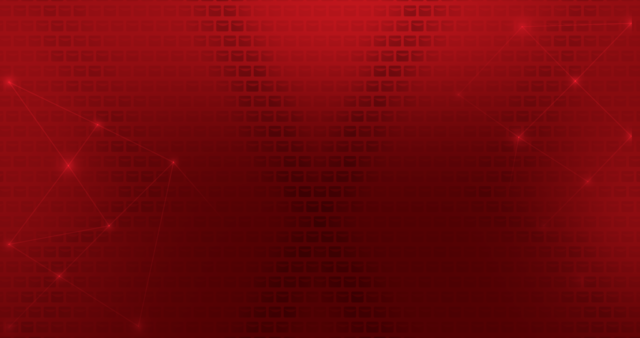
Give the GLSL for this background, as a Shadertoy shader.

```glsl
// Deep red backdrop: soft light from the top and both sides over a staggered
// tile relief whose contrast swells in crossing bands. Two faint networks of
// glowing nodes and thin links lie over the left and right sides.

const float ASPECT = 1.9;                       // width of the layout, height is 1
const vec3 DARK_RED = vec3(0.322, 0.002, 0.01);
const vec3 BRIGHT_RED = vec3(0.79, 0.092, 0.12);
const vec3 GLOW_RED = vec3(0.92, 0.11, 0.17);

const float TILE_PITCH = 0.04455;
const vec2 TILE_ORIGIN = vec2(0.7938, 0.5668);  // centre of one tile
const vec2 TILE_HALF = vec2(0.41, 0.36);        // in tile units
const float TILE_DEPTH = 0.31;
const float TILE_BASE = 0.22;                   // contrast outside the bands

const vec2 BAND_CROSSING = vec2(0.945, 0.344);
const float BAND_SLOPE = 0.48;
const float BAND_SPACING_LOW = 0.70;
const float BAND_SPACING_HIGH = 0.483;

const float LINK_WIDTH = 0.0010;
const float LINK_GAIN = 0.23;
const float NETWORK_RIGHT = 1.876;              // the network is cut off here

// Nodes: position, glow radius, strength
const vec4 LEFT_NODES[10] = vec4[10](
    vec4(0.027, 0.757, 0.020, 0.95), vec4(0.290, 0.631, 0.018, 0.65),
    vec4(0.203, 0.510, 0.032, 0.70), vec4(0.515, 0.520, 0.014, 0.50),
    vec4(0.324, 0.332, 0.016, 0.50), vec4(0.027, 0.277, 0.016, 0.55),
    vec4(0.176, 0.183, 0.018, 0.45), vec4(0.411, 0.035, 0.026, 0.25),
    vec4(0.027, 0.032, 0.022, 0.25), vec4(0.668, 0.344, 0.010, 0.0));
const vec4 RIGHT_NODES[10] = vec4[10](
    vec4(1.550, 0.921, 0.032, 0.60), vec4(1.874, 0.931, 0.020, 0.80),
    vec4(1.708, 0.760, 0.018, 0.75), vec4(1.361, 0.720, 0.014, 0.25),
    vec4(1.540, 0.594, 0.030, 0.50), vec4(1.874, 0.597, 0.020, 0.65),
    vec4(1.745, 0.463, 0.018, 0.40), vec4(1.614, 0.332, 0.018, 0.15),
    vec4(1.725, 0.171, 0.030, 0.12), vec4(1.505, 0.406, 0.010, 0.0));

// Links: pairs of node indices
const ivec2 LEFT_LINKS[14] = ivec2[14](
    ivec2(0, 1), ivec2(0, 2), ivec2(1, 2), ivec2(1, 3), ivec2(2, 4),
    ivec2(2, 5), ivec2(3, 4), ivec2(3, 7), ivec2(4, 5), ivec2(4, 6),
    ivec2(5, 6), ivec2(6, 7), ivec2(6, 8), ivec2(3, 9));
const ivec2 RIGHT_LINKS[11] = ivec2[11](
    ivec2(0, 1), ivec2(0, 2), ivec2(0, 3), ivec2(1, 2), ivec2(2, 4),
    ivec2(2, 5), ivec2(3, 4), ivec2(4, 6), ivec2(4, 9), ivec2(5, 6), ivec2(6, 7));

float hash(vec2 p) {
    return fract(sin(dot(p, vec2(127.1, 311.7))) * 43758.5);
}

float bell(vec2 offset, vec2 size) {
    vec2 q = offset / size;
    return exp(-dot(q, q));
}

// Brightness of the backdrop, uv in 0..1
float backdropLight(vec2 uv) {
    float spread = mix(0.48, 1.0, exp(-pow((uv.x - 0.56) / 0.32, 2.0)));
    float top = 0.92 * spread * exp(-pow((1.0 - uv.y) / 0.345, 2.0));
    float left = 0.43 * bell(uv - vec2(0.0, 0.45), vec2(0.22, 0.52));
    float right = 0.49 * bell(uv - vec2(1.0, 0.39), vec2(0.15, 0.34));
    return top + left + right;
}

// Staggered rounded tiles, each cut by a sagging crescent
float tileMask(vec2 p, float pixel) {
    vec2 cell = (p - TILE_ORIGIN) / TILE_PITCH + 0.5;
    float row = floor(cell.y);
    cell.x += 0.5 * mod(row, 2.0);
    vec2 q = fract(cell) - 0.5;
    float soft = 0.03 + 0.5 * pixel / TILE_PITCH;
    vec2 d = abs(q) - TILE_HALF + 0.1;
    float box = length(max(d, 0.0)) + min(max(d.x, d.y), 0.0) - 0.1;
    float bowl = length(q - vec2(0.05, 0.50)) - 0.50;
    float crescent = max(bowl, q.y - 0.17);
    float shape = 1.0 - smoothstep(-soft, soft, box);
    shape *= 1.0 - 0.75 * (1.0 - smoothstep(-soft, soft, crescent));
    return shape * mix(0.65, 1.0, hash(vec2(floor(cell.x), row)));
}

// Contrast bands that cross, then open upward and downward
float bandStrength(vec2 p) {
    vec2 d = abs(p - BAND_CROSSING);
    float upper = smoothstep(-0.1, 0.1, p.y - BAND_CROSSING.y);
    float spacing = mix(BAND_SPACING_LOW, BAND_SPACING_HIGH, upper);
    float phase = (d.x - BAND_SLOPE * d.y) / spacing;
    float power = mix(6.0, 3.0, upper);
    float band = pow(0.5 + 0.5 * cos(6.28319 * phase), power);
    return band * mix(0.4, 1.0, exp(-pow(d.x / 0.42, 4.0)));
}

float nodeGlow(vec2 p, vec4 node) {
    float d = length(p - node.xy) / node.z;
    return node.w * (0.42 * exp(-d * d) + 0.3 * exp(-6.0 * d * d));
}

float linkGlow(vec2 p, vec4 a, vec4 b, float pixel) {
    vec2 ab = b.xy - a.xy;
    float t = clamp(dot(p - a.xy, ab) / dot(ab, ab), 0.0, 1.0);
    float d = length(p - a.xy - ab * t);
    float line = 1.0 - smoothstep(0.0, LINK_WIDTH + pixel, d);
    return LINK_GAIN * line * mix(a.w, b.w, t);
}

void mainImage(out vec4 fragColor, in vec2 fragCoord) {
    vec2 uv = fragCoord / iResolution.xy;
    vec2 p = uv * vec2(ASPECT, 1.0);
    float pixel = 1.0 / iResolution.y;

    // Backdrop and tile relief
    vec3 color = mix(DARK_RED, BRIGHT_RED, backdropLight(uv));
    float contrast = TILE_BASE + (1.0 - TILE_BASE) * bandStrength(p);
    color *= 1.0 - TILE_DEPTH * contrast * tileMask(p, pixel);

    // Node networks
    float glow = 0.0;
    for (int i = 0; i < 10; i++)
        glow += nodeGlow(p, LEFT_NODES[i]) + nodeGlow(p, RIGHT_NODES[i]);
    for (int i = 0; i < 14; i++)
        glow += linkGlow(p, LEFT_NODES[LEFT_LINKS[i].x], LEFT_NODES[LEFT_LINKS[i].y], pixel);
    for (int i = 0; i < 11; i++)
        glow += linkGlow(p, RIGHT_NODES[RIGHT_LINKS[i].x], RIGHT_NODES[RIGHT_LINKS[i].y], pixel);
    glow *= 1.0 - smoothstep(-pixel, pixel, p.x - NETWORK_RIGHT);
    color = mix(color, GLOW_RED, min(glow, 1.0));

    fragColor = vec4(color, 1.0);
}
```
